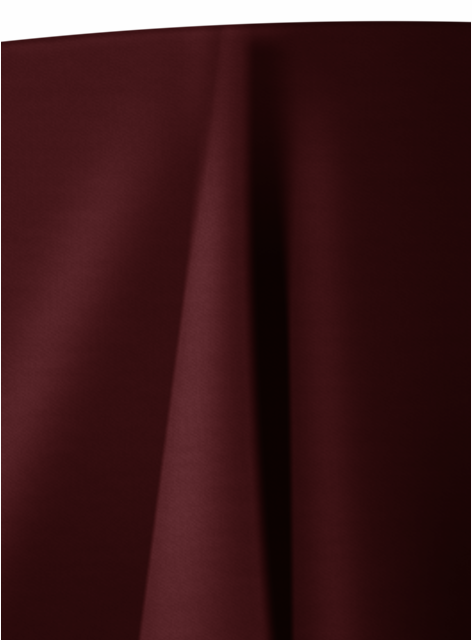
Reproduce this texture procedurally as a Shadertoy shader.

```glsl
float hash(vec2 p) {
    return fract(sin(dot(p, vec2(127.1, 311.7))) * 43758.545);
}

float valueNoise(vec2 p) {
    vec2 cell = floor(p);
    vec2 f = fract(p);
    f = f * f * (3.0 - 2.0 * f);
    float low = mix(hash(cell), hash(cell + vec2(1.0, 0.0)), f.x);
    float high = mix(hash(cell + vec2(0.0, 1.0)), hash(cell + vec2(1.0, 1.0)), f.x);
    return mix(low, high, f.y);
}

// Soft bump around a centre line
float ridge(float x, float centre, float width) {
    float d = (x - centre) / width;
    return exp(-d * d);
}

// Soft step across a boundary line
float crease(float x, float line, float softness) {
    return smoothstep(line - softness, line + softness, x);
}

float hemLine(float x) {
    return 0.0655 - 0.079 * x + 0.048 * x * x;
}

// Broad diagonal swell on the left, falling into a shadowed trough
float leftPanel(float x, float t) {
    float swell = 0.395 - 0.55 * t;
    float shade = mix(0.262, 0.205, crease(x, swell + 0.07, 0.12));
    shade += 0.075 * ridge(x, swell, 0.085) * smoothstep(0.06, 0.4, t);
    shade -= 0.04 * smoothstep(0.6, 1.0, t);
    shade += 0.035 * ridge(x, 0.425 - 0.06 * t, 0.035) * (1.0 - smoothstep(0.1, 0.3, t));
    return shade;
}

// Bright central fold; u runs from its left to its right edge
float centralFold(float u, float t) {
    float peak = mix(0.265, 0.365, smoothstep(0.06, 0.42, t));
    peak -= 0.03 * smoothstep(0.75, 1.0, t);
    float shade = mix(peak, 0.225, smoothstep(0.25, 0.9, u));
    return shade - 0.03 * (1.0 - smoothstep(0.0, 0.18, u));
}

// Narrow ridge fading to a dark field on the right
float rightPanel(float x, float t) {
    float field = mix(0.165, 0.135, smoothstep(0.72, 1.0, x));
    field -= 0.045 * smoothstep(0.45, 1.0, t) * smoothstep(0.72, 1.0, x);
    float glow = ridge(x, 0.655 + 0.055 * t, 0.055);
    return field + 0.068 * glow * smoothstep(0.06, 0.3, t);
}

float drapery(float x, float t) {
    float foldLeft = 0.472 - 0.177 * t;
    float foldRight = 0.528 - 0.03 * t + 0.075 * t * t;
    float valleyRight = 0.595 + 0.04 * t - 0.015 * t * t;
    float u = (x - foldLeft) / (foldRight - foldLeft);

    float shade = leftPanel(x, t);
    float edgeSoftness = mix(0.025, 0.006, smoothstep(0.08, 0.5, t));
    shade = mix(shade, centralFold(u, t), crease(x, foldLeft, edgeSoftness));

    // Deep valley, opening below the rounded top
    float depth = mix(0.12, 0.045, smoothstep(0.08, 0.45, t));
    float opening = smoothstep(0.045, 0.085, t);
    float valley = mix(0.19, depth, opening);
    shade = mix(shade, valley, crease(x, foldRight, 0.018));
    float valleySoftness = mix(0.04, 0.008, smoothstep(0.1, 0.55, t));
    return mix(shade, rightPanel(x, t), crease(x, valleyRight, valleySoftness));
}

float weave(vec2 uv) {
    vec2 thread = uv * vec2(378.0, 512.0);
    float twill = sin(thread.x * 1.3 + thread.y * 2.1);
    float grain = valueNoise(thread * 0.7) - 0.5;
    float slub = valueNoise(thread * vec2(0.04, 0.15)) - 0.5;
    return 0.15 * twill + grain + 0.5 * slub;
}

vec3 clothColor(float red) {
    float green = 0.007 + 1.15 * red * red;
    float blue = green + 0.07 * (red - 0.1);
    return vec3(red, green, max(blue, 0.0));
}

void mainImage(out vec4 fragColor, in vec2 fragCoord) {
    vec2 uv = fragCoord / iResolution.xy;
    float t = 1.0 - uv.y;
    float pixel = 1.0 / iResolution.y;

    float shade = drapery(uv.x, t);
    shade *= 1.0 + 0.07 * weave(uv);

    // Rounded table edge just under the hem
    float below = t - hemLine(uv.x);
    shade *= mix(0.82, 1.0, smoothstep(0.0, 0.012, below));
    shade += 0.018 * ridge(below, 0.012, 0.01) * (1.0 - smoothstep(0.5, 0.8, uv.x));

    // White backdrop above and along the thin side margins
    float cover = smoothstep(-pixel, pixel, below);
    float side = min(uv.x, 1.0 - uv.x);
    cover *= smoothstep(0.001, 0.003, side);
    vec3 color = mix(vec3(0.995), clothColor(shade), cover);
    fragColor = vec4(color, 1.0);
}
```
